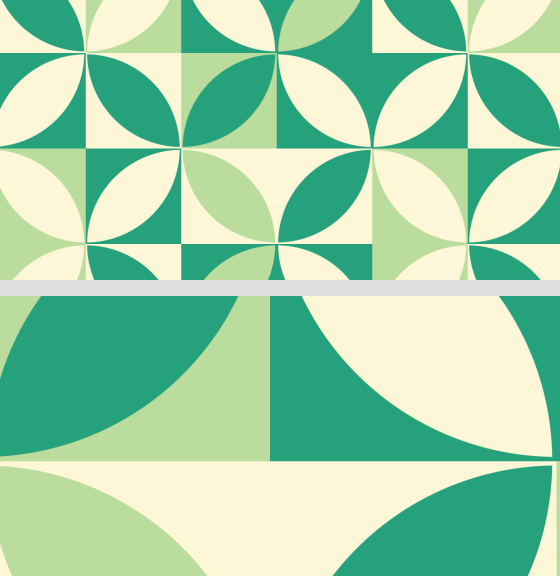
Top, the full canvas; bottom, a detail of the centre.
Write a WebGL 1 fragment shader that draws this pattern.

```glsl
precision highp float;

uniform vec2 u_resolution;

const vec3 GREEN = vec3(0.145, 0.630, 0.485);
const vec3 CREAM = vec3(0.992, 0.968, 0.843);
const vec3 LIGHT = vec3(0.730, 0.862, 0.615);

const float TILE_SIZE = 0.3411;               // in canvas heights
const vec2 GRID_ORIGIN = vec2(-0.0352, -0.2122);
const float ARC_RADIUS = 0.985;               // in tiles; below 1 leaves a thin gap
const float PERIOD = 4.0;                     // tiles before the colours repeat
const int SAMPLES = 4;                        // per pixel side

// Tile colours as ground * 3 + leaf, with 0 green, 1 cream, 2 light; bottom row first
const vec4 ROW_0 = vec4(7.0, 3.0, 2.0, 1.0);
const vec4 ROW_1 = vec4(7.0, 1.0, 5.0, 3.0);
const vec4 ROW_2 = vec4(1.0, 3.0, 6.0, 1.0);
const vec4 ROW_3 = vec4(3.0, 7.0, 1.0, 2.0);

vec3 palette(float index) {
  return index < 0.5 ? GREEN : (index < 1.5 ? CREAM : LIGHT);
}

float tileCode(vec2 tile) {
  vec2 id = mod(tile, PERIOD);
  vec4 row = id.y < 0.5 ? ROW_0 : id.y < 1.5 ? ROW_1 : id.y < 2.5 ? ROW_2 : ROW_3;
  vec4 column = 1.0 - step(0.5, abs(vec4(0.0, 1.0, 2.0, 3.0) - id.x));
  return dot(row, column);
}

// Overlap of two discs centred on opposite tile corners
float leafDistance(vec2 q) {
  return max(length(q), length(1.0 - q)) - ARC_RADIUS;
}

vec3 pattern(vec2 p, float pixel) {
  vec2 grid = (p - GRID_ORIGIN) / TILE_SIZE;
  vec2 tile = floor(grid);
  vec2 q = fract(grid);

  // Leaves alternate between the two diagonals
  if (mod(tile.x + tile.y, 2.0) < 0.5) q.x = 1.0 - q.x;

  float code = tileCode(tile);
  float ground = floor((code + 0.5) / 3.0);
  float leaf = code - 3.0 * ground;

  float edge = 0.5 * pixel / TILE_SIZE;
  float cover = 1.0 - smoothstep(-edge, edge, leafDistance(q));
  return mix(palette(ground), palette(leaf), cover);
}

void main() {
  float pixel = 1.0 / u_resolution.y;
  vec3 sum = vec3(0.0);

  // Average subpixels so tile seams are smooth too
  for (int j = 0; j < SAMPLES; j++) {
    for (int i = 0; i < SAMPLES; i++) {
      vec2 offset = (vec2(float(i), float(j)) + 0.5) / float(SAMPLES) - 0.5;
      sum += pattern((gl_FragCoord.xy + offset) * pixel, pixel);
    }
  }
  gl_FragColor = vec4(sum / float(SAMPLES * SAMPLES), 1.0);
}
```
